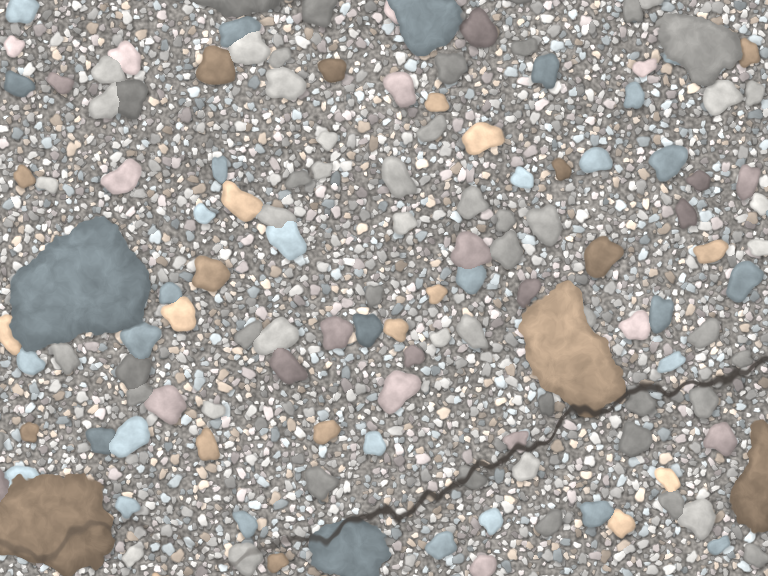
This texture is drawn by a Shadertoy shader. Its source:

```glsl
// Weathered exposed-aggregate concrete: pale grit, scattered pebbles and a crack.

const vec3 CEMENT = vec3(0.585, 0.570, 0.552);
const vec3 CRACK_DARK = vec3(0.27, 0.25, 0.235);
const vec2 LIGHT_DIR = vec2(-0.5, 0.85);
const float EDGE_SOFTNESS = 0.0017;

float hash(vec2 p) {
    vec3 q = fract(p.xyx * 0.1031);
    q += dot(q, q.yzx + 33.33);
    return fract((q.x + q.y) * q.z);
}

vec2 hash2(vec2 p) {
    return vec2(hash(p + 3.7), hash(p + 71.3));
}

float gradientAt(vec2 corner, vec2 offset) {
    float angle = 6.2832 * hash(corner);
    return dot(vec2(cos(angle), sin(angle)), offset);
}

// Gradient noise, roughly -0.7 to 0.7
float noise(vec2 p) {
    vec2 i = floor(p), f = p - i;
    vec2 u = f * f * f * (f * (f * 6.0 - 15.0) + 10.0);
    vec2 e = vec2(0.0, 1.0);
    return mix(
        mix(gradientAt(i, f), gradientAt(i + e.yx, f - e.yx), u.x),
        mix(gradientAt(i + e.xy, f - e.xy), gradientAt(i + e.yy, f - e.yy), u.x), u.y);
}

float fbm(vec2 p) {
    float sum = 0.0, amplitude = 1.0;
    for (int i = 0; i < 4; i++) {
        sum += amplitude * noise(p);
        p = mat2(1.6, 1.2, -1.2, 1.6) * p + 19.1;
        amplitude *= 0.55;
    }
    return sum;
}

mat2 rotation(float a) {
    return mat2(cos(a), sin(a), -sin(a), cos(a));
}

// Blocky rounded outline with a lobed, uneven rim
float pebbleDistance(vec2 q, float radius, float stretch, float phase) {
    q *= vec2(1.0 / stretch, stretch);
    float a = atan(q.y, q.x);
    float rim = 1.0 + 0.09 * sin(3.0 * a + phase) + 0.05 * sin(5.0 * a - 2.0 * phase);
    vec2 cubed = q * q * abs(q);
    return pow(cubed.x + cubed.y, 1.0 / 3.0) - radius * rim;
}

vec3 stoneColour(float pick, float value, float tint) {
    vec3 cream = vec3(1.01, 1.0, 0.975), tan_ = vec3(1.14, 0.98, 0.82);
    vec3 slate = vec3(0.91, 1.0, 1.04), mauve = vec3(1.06, 0.97, 0.96);
    vec3 hue = pick < 0.42 ? cream : pick < 0.6 ? tan_ : pick < 0.83 ? slate : mauve;
    return value * mix(vec3(1.0, 0.99, 0.98), hue, tint);
}

// Lays one jittered grid of stones over the base colour
vec3 scatter(vec3 base, vec2 p, float cells, float cover, vec2 values, float tint, float seed) {
    vec2 g = p * cells, cell = floor(g);
    float nearest = 10.0, radius = 1.0;
    vec2 offset = vec2(0.0), chosen = vec2(0.0);
    for (int j = -1; j <= 1; j++)
    for (int i = -1; i <= 1; i++) {
        vec2 home = cell + vec2(i, j), id = home + seed * 17.0;
        if (hash(id) > cover) continue;
        vec2 q = g - home - 0.5 - 0.7 * (hash2(id) - 0.5);
        vec2 r = hash2(id + 23.0);
        float size = mix(0.24, 0.50, r.x * r.x * 0.6 + r.x * 0.4);
        float d = pebbleDistance(rotation(6.2832 * r.y) * q, size,
                                 mix(1.0, 1.32, hash(id + 47.0)), 40.0 * r.x);
        if (d < nearest) {
            nearest = d;
            radius = size;
            offset = q;
            chosen = id;
        }
    }
    float soft = EDGE_SOFTNESS * cells;
    float mask = 1.0 - smoothstep(-soft, soft, nearest);
    float value = mix(values.x, values.y, hash(chosen + 91.0));
    float relief = 1.0 + 0.08 * clamp(dot(offset / radius, LIGHT_DIR), -1.2, 1.2);
    float rim = mix(0.84, 1.0, smoothstep(0.0, 0.3 * radius, -nearest));
    float mottling = 1.0 + 0.13 * fbm(p * 34.0 + chosen);
    vec3 stone = stoneColour(hash(chosen + 131.0), value, tint) * relief * rim * mottling;

    // Contact shadow, deeper on the side away from the light
    float shade = 0.16 - 0.09 * clamp(dot(offset / radius, LIGHT_DIR), -1.0, 1.0);
    float reach = min(0.25, 0.008 * cells);
    base *= 1.0 - shade * (1.0 - smoothstep(0.0, reach, nearest));
    return mix(base, stone, mask);
}

// Jagged fracture that climbs towards the right
vec3 addCrack(vec3 base, vec2 p) {
    float path = 0.07 + 0.42 * max(p.x - 0.55, 0.0) + 0.075 * fbm(vec2(p.x * 6.0, 4.3));
    float d = (p.y - path) * 0.85 + 0.007 * noise(p * 38.0);
    float strength = mix(0.3, 0.85, smoothstep(0.4, 0.65, p.x));
    float width = 0.006 + 0.005 * noise(vec2(p.x * 13.0, 8.0));
    float line = 1.0 - smoothstep(width * 0.3, width + EDGE_SOFTNESS, abs(d));
    float ledge = exp(-abs(d) * (d < 0.0 ? 45.0 : 120.0));
    base *= 1.0 - 0.22 * strength * ledge;
    return mix(base, CRACK_DARK, line * strength);
}

void mainImage(out vec4 fragColor, in vec2 fragCoord) {
    vec2 p = fragCoord / iResolution.y;
    vec2 warp = vec2(fbm(p * 13.0), fbm(p * 13.0 + 50.0));

    // Cement paste with fine sand
    float patches = fbm(p * 4.0);
    vec3 colour = CEMENT * (1.0 + 0.07 * patches + 0.34 * noise(p * 150.0) + 0.20 * fbm(p * 60.0));

    // Grit, from the finest to the coarsest
    colour = scatter(colour, p + 0.002 * warp, 78.0, 0.82, vec2(0.60, 1.03), 0.35, 1.0);
    colour = scatter(colour, p + 0.003 * warp, 47.0, 0.62, vec2(0.60, 1.04), 0.45, 2.0);
    colour *= 1.0 + 0.05 * patches;

    // Pebbles and large embedded stones
    colour = scatter(colour, p + 0.006 * warp, 15.0, 0.40, vec2(0.50, 0.94), 0.90, 3.0);
    colour = scatter(colour, p + 0.022 * warp, 4.6, 0.28, vec2(0.50, 0.72), 0.90, 5.0);

    colour = addCrack(colour, p);
    fragColor = vec4(clamp(colour, 0.0, 1.0), 1.0);
}
```
